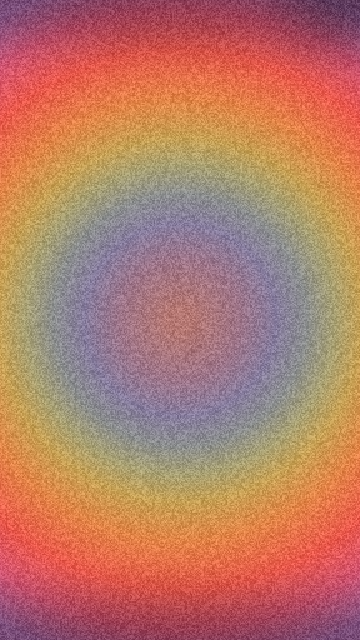
A WebGL 1 fragment shader for this background:

```glsl
precision highp float;
// Grainy concentric rainbow glow with darkened top and bottom edges.
uniform vec2 u_resolution;

float hash(vec2 cell) {
  vec3 q = fract(cell.xyx * vec3(0.1031, 0.1030, 0.0973));
  q += dot(q, q.yzx + 33.33);
  return fract((q.x + q.y) * q.z);
}

// Adds the next ring colour, fading in between two radii.
vec3 ring(vec3 inner, vec3 outer, float from, float to, float radius) {
  return mix(inner, outer, clamp((radius - from) / (to - from), 0.0, 1.0));
}

vec3 rainbow(float r) {
  vec3 color = vec3(0.71, 0.47, 0.45);                            // rosy core
  color = ring(color, vec3(0.62, 0.46, 0.54), 0.020, 0.095, r);   // mauve
  color = ring(color, vec3(0.53, 0.49, 0.62), 0.095, 0.150, r);   // violet
  color = ring(color, vec3(0.55, 0.56, 0.56), 0.150, 0.198, r);   // grey blue
  color = ring(color, vec3(0.66, 0.63, 0.45), 0.198, 0.242, r);   // olive
  color = ring(color, vec3(0.78, 0.63, 0.33), 0.242, 0.285, r);   // gold
  color = ring(color, vec3(0.89, 0.52, 0.28), 0.285, 0.345, r);   // orange
  color = ring(color, vec3(0.92, 0.35, 0.30), 0.345, 0.420, r);   // red
  color = ring(color, vec3(0.84, 0.34, 0.46), 0.420, 0.485, r);   // pink
  return ring(color, vec3(0.67, 0.42, 0.66), 0.485, 0.550, r);    // purple
}

void main() {
  // Centred coordinates, one unit per canvas height.
  vec2 p = (gl_FragCoord.xy - 0.5 * u_resolution) / u_resolution.y;
  vec3 color = rainbow(length(p));

  // Shade along the top and bottom, deepest in the upper right corner.
  color *= 1.0 - 0.31 * smoothstep(0.37, 0.51, abs(p.y));
  color *= 1.0 - 0.22 * (1.0 - smoothstep(0.0, 0.16, length(p - vec2(0.25, 0.5))));

  // Fine grain with a slightly coarser layer beneath.
  float grain = hash(floor(p * 512.0) + 700.0) - 0.5;
  grain += 0.4 * (hash(floor(p * 256.0) + 300.0) - 0.5);
  color += 0.15 * grain;

  gl_FragColor = vec4(color, 1.0);
}
```
